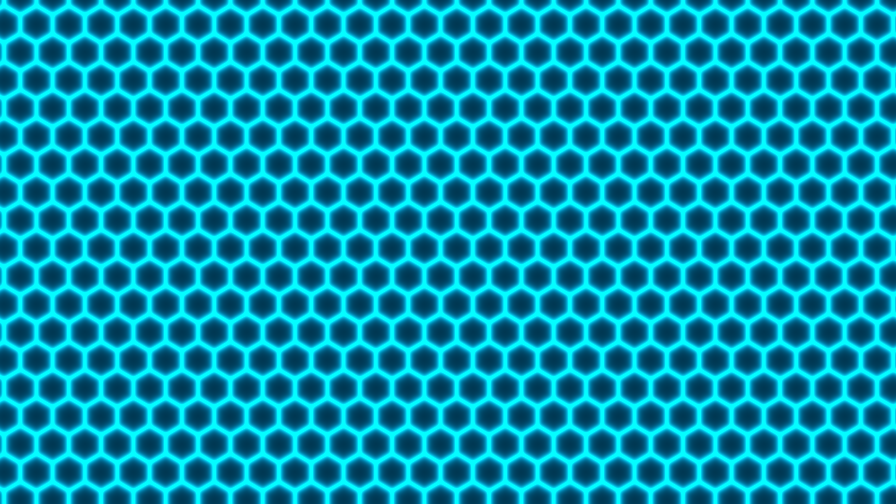
A Shadertoy shader for this pattern:

```glsl
// Glowing honeycomb: pointy-top hexagons with bright cyan walls over deep teal.
// Each pixel finds its nearest cell centre on two interleaved grids, then
// the distance to the cell wall drives a flat core and an exponential glow.

#define ROWS 18.0                  // hexagon rows over the canvas height
#define GRID_SHIFT vec2(0.27, 0.115) // cell centre from canvas centre, in cell widths
#define CORE_HALF_WIDTH 0.04       // half width of the wall core, in cell widths
#define GLOW_FALLOFF 10.5          // glow decay per cell width
#define CORNER_SHARPNESS 30.0      // higher gives crisper inner corners
#define BASE_LEVEL 0.21            // green level at the cell centre
#define BLUE_CURVE 1.58            // lifts blue above green in the dark tones
#define CORE_RED 0.02              // trace of red in the brightest parts

const float SQRT3 = 1.7320508;

// Offset from the nearest hexagon centre; cells are one unit wide.
vec2 hexCell(vec2 p) {
    vec2 period = vec2(1.0, SQRT3);
    vec2 a = mod(p + 0.5 * period, period) - 0.5 * period;
    vec2 b = mod(p, period) - 0.5 * period;
    return dot(a, a) < dot(b, b) ? a : b;
}

// Distance to the wall, with a smooth maximum to soften the corners.
float wallDistance(vec2 cell) {
    vec2 q = abs(cell);
    vec3 reach = vec3(q.x,
                      abs(dot(q, vec2(0.5, 0.5 * SQRT3))),
                      abs(dot(q, vec2(0.5, -0.5 * SQRT3))));
    float sum = dot(exp(CORNER_SHARPNESS * reach), vec3(1.0));
    return 0.5 - log(sum) / CORNER_SHARPNESS;
}

// Teal to cyan ramp.
vec3 neonColor(float level) {
    float red = CORE_RED * smoothstep(0.5, 0.9, level);
    float blue = 1.0 - pow(max(1.0 - level, 0.0), BLUE_CURVE);
    return vec3(red, level, blue);
}

void mainImage(out vec4 fragColor, in vec2 fragCoord) {
    // Canvas to cell widths
    float cellsPerHeight = ROWS * 0.5 * SQRT3;
    vec2 p = (fragCoord - 0.5 * iResolution.xy) / iResolution.y * cellsPerHeight;

    // Core and glow
    float d = wallDistance(hexCell(p - GRID_SHIFT));
    float glow = exp(-GLOW_FALLOFF * max(d - CORE_HALF_WIDTH, 0.0));
    float level = mix(BASE_LEVEL, 0.99, glow);

    fragColor = vec4(neonColor(level), 1.0);
}
```
